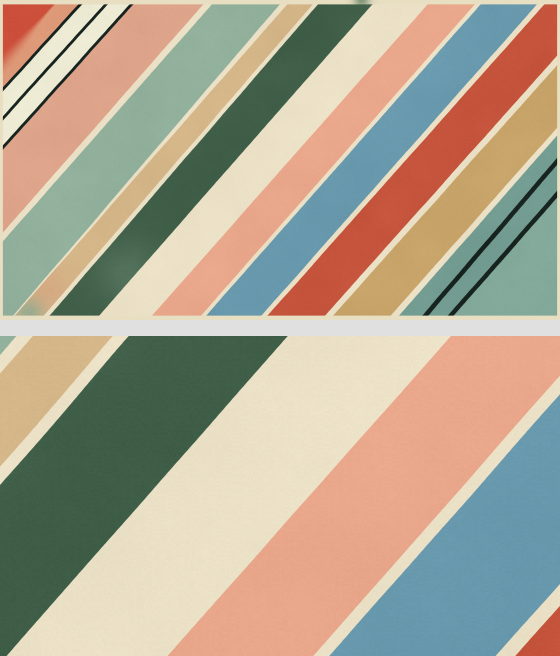
Top: the whole. Bottom: its middle third, enlarged.
This pattern is drawn by a Shadertoy shader. Its source:

```glsl
// Band edges on the frame: left and right at the top, left and right at the base
const vec4 SPANS[10] = vec4[10](
    vec4(-2.0, 0.251, -3.0, -0.637), vec4(0.411, 0.635, -0.463, -0.219),
    vec4(0.662, 0.874, -0.196, 0.041), vec4(0.897, 0.977, 0.046, 0.137),
    vec4(0.993, 1.164, 0.155, 0.310), vec4(1.336, 1.484, 0.475, 0.628),
    vec4(1.502, 1.678, 0.644, 0.817), vec4(1.701, 1.884, 0.836, 1.016),
    vec4(1.911, 2.082, 1.041, 1.221), vec4(2.100, 4.0, 1.247, 3.0));

const vec3 INKS[10] = vec3[10](
    vec3(0.87, 0.60, 0.47), vec3(0.87, 0.645, 0.545),
    vec3(0.57, 0.69, 0.61), vec3(0.83, 0.71, 0.53),
    vec3(0.25, 0.37, 0.28), vec3(0.91, 0.65, 0.54),
    vec3(0.41, 0.60, 0.68), vec3(0.775, 0.33, 0.24),
    vec3(0.78, 0.64, 0.41), vec3(0.45, 0.61, 0.57));

float hash(vec2 p) {
    return fract(sin(dot(p, vec2(127.1, 311.7))) * 43758.5453);
}

float noise(vec2 p) {
    vec2 i = floor(p), f = fract(p);
    f = f * f * (3.0 - 2.0 * f);
    return mix(mix(hash(i), hash(i + vec2(1, 0)), f.x),
               mix(hash(i + vec2(0, 1)), hash(i + vec2(1, 1)), f.x), f.y);
}

float fbm(vec2 p) {
    float sum = 0.0, gain = 0.5;
    for (int i = 0; i < 4; i++) {
        sum += gain * noise(p);
        p = p * 2.03 + 7.1;
        gain *= 0.5;
    }
    return sum;
}

// Coverage of a shape from its signed distance, negative inside
float cover(float dist) {
    return clamp(0.5 - dist * iResolution.y, 0.0, 1.0);
}

// Signed distance to the slanted edge that joins the frame's base and top
float slant(vec2 p, float base, float top) {
    return 0.751 * (p.x - mix(base, top, (p.y - 0.0137) / 0.9726));
}

float smudge(vec2 p, vec2 center, float radius) {
    return exp(-dot(p - center, p - center) / (radius * radius));
}

void mainImage(out vec4 fragColor, in vec2 fragCoord) {
    vec2 p = fragCoord / iResolution.y;
    float aspect = iResolution.x / iResolution.y;
    vec2 q = p + vec2(0.0015 * (noise(p * 14.0) - 0.5), 0.0);
    vec3 paper = vec3(0.92, 0.88, 0.775);
    vec3 color = mix(paper, vec3(0.93, 0.92, 0.83), cover(slant(p, -0.463, 0.411)));

    // Colour bands
    for (int i = 0; i < 10; i++) {
        vec4 span = SPANS[i];
        float dist = max(-slant(q, span.z, span.x), slant(q, span.w, span.y));
        vec3 ink = INKS[i];
        if (i == 0) {
            float blur = mix(0.03, 0.004, smoothstep(0.8, 0.98, p.y));
            float corner = slant(p, -0.69, 0.17);
            ink = mix(vec3(0.80, 0.31, 0.23), ink, smoothstep(-blur, blur, corner));
        }
        if (i == 3) {
            ink = mix(ink, vec3(0.83, 0.65, 0.50), 0.8 * smudge(p, vec2(0.15, 0.09), 0.07));
            ink = mix(ink, vec3(0.55, 0.67, 0.58), 0.8 * smudge(p, vec2(0.09, 0.02), 0.045));
        }
        if (i == 4) ink += 0.08 * smudge(p, vec2(0.39, 0.14), 0.09);
        if (i == 9) ink = mix(ink, vec3(0.51, 0.66, 0.60), cover(-slant(p, 1.409, 2.260)));
        color = mix(color, ink, cover(dist));
    }

    // Dark rules in opposite corners
    for (int i = 0; i < 5; i++) {
        bool left = i < 3;
        float n = float(left ? i : i - 3);
        float base = left ? -0.635 + 0.086 * n : 1.329 + 0.080 * n;
        float top = left ? 0.251 + 0.080 * n : 2.160 + 0.100 * n;
        float rule = abs(slant(q, base, top)) - (left ? 0.0045 : 0.007);
        color = mix(color, vec3(0.09, 0.14, 0.12), cover(rule));
    }

    // Soft pigment mottling and fine grain
    color += 0.035 * (fbm(p * 9.0) - 0.47);
    color += 0.012 * (hash(floor(p * 438.0)) - 0.5);

    // Paper border with a faint stray stain at the top
    vec2 inset = abs(p - 0.5 * vec2(aspect, 1.0)) - 0.5 * vec2(aspect, 1.0) + vec2(0.009, 0.0137);
    vec3 border = mix(vec3(0.91, 0.87, 0.76), vec3(0.42, 0.52, 0.41),
                      0.8 * smudge(p, vec2(1.13, 1.0), 0.025));
    color = mix(border, color, cover(max(inset.x, inset.y)));
    fragColor = vec4(color, 1.0);
}
```
